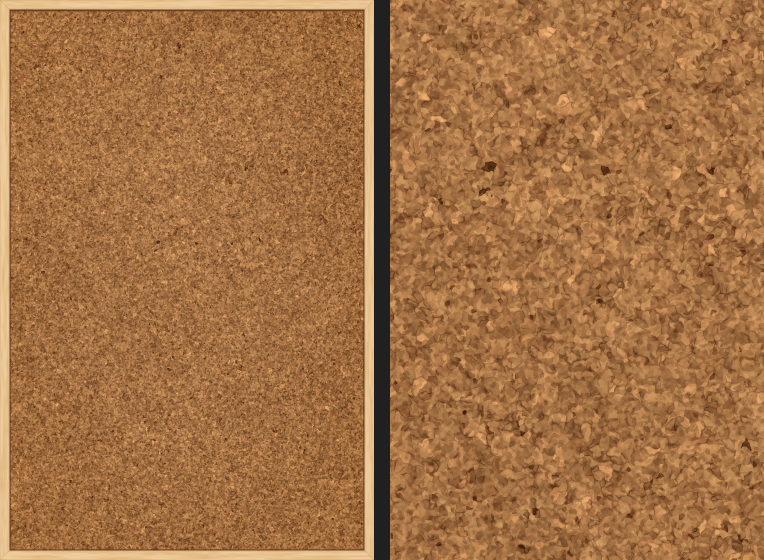
Left: the whole. Right: its middle third, enlarged.
Write a Shadertoy shader that draws this texture.

```glsl
// Cork board of fine pressed granules inside a thin pale wooden frame.

#define FRAME_WIDTH 0.0172
#define GRANULES 190.0
#define CRUMBS 390.0
#define GRANULE_CONTRAST 0.66
#define CRUMB_CONTRAST 0.78
#define CORK_CENTER vec3(0.652, 0.449, 0.270)
#define CORK_EDGE vec3(0.618, 0.411, 0.228)
#define CORK_TONE vec3(0.240, 0.210, 0.150)
#define WOOD_LIGHT vec3(0.935, 0.800, 0.610)
#define WOOD_DARK vec3(0.880, 0.715, 0.490)
#define SHADOW vec3(0.360, 0.205, 0.095)
#define SAMPLES 2

// Integer hash: three random values in 0..1 per lattice cell
vec3 hash3(vec2 cell, uint seed) {
    uvec3 v = uvec3(uvec2(ivec2(cell)), seed) * 1664525u + 1013904223u;
    v.x += v.y * v.z; v.y += v.z * v.x; v.z += v.x * v.y;
    v ^= v >> 16u;
    v.x += v.y * v.z; v.y += v.z * v.x; v.z += v.x * v.y;
    return vec3(v >> 8u) / 16777216.0;
}

float valueNoise(vec2 p, uint seed) {
    vec2 i = floor(p), f = fract(p);
    f = f * f * (3.0 - 2.0 * f);
    float low = mix(hash3(i, seed).x, hash3(i + vec2(1, 0), seed).x, f.x);
    float high = mix(hash3(i + vec2(0, 1), seed).x, hash3(i + vec2(1, 1), seed).x, f.x);
    return mix(low, high, f.y);
}

// Voronoi chips: x = random tone, y = second random, z = distance to the gap
vec3 chips(vec2 p, uint seed) {
    vec2 i = floor(p), f = fract(p);
    float nearest = 8.0, second = 8.0;
    vec2 tone = vec2(0.0);
    for (int y = -1; y <= 1; y++)
    for (int x = -1; x <= 1; x++) {
        vec2 offset = vec2(x, y);
        vec3 h = hash3(i + offset, seed);
        float d = length(offset + h.xy - f);
        if (d < nearest) {
            second = nearest;
            nearest = d;
            tone = vec2(h.z, fract(h.x * 37.0 + h.y * 91.0));
        } else second = min(second, d);
    }
    return vec3(tone, second - nearest);
}

vec3 cork(vec2 p, vec2 size) {
    // Bend the lattice so the chips become uneven and ragged
    vec2 bend = vec2(valueNoise(p * 150.0, 3u), valueNoise(p * 150.0, 4u)) - 0.5;
    vec2 fray = vec2(valueNoise(p * 480.0, 5u), valueNoise(p * 480.0, 6u)) - 0.5;
    vec3 granule = chips(p * GRANULES + bend * 0.9 + fray * 0.45, 11u);
    vec3 crumb = chips(p * CRUMBS + bend + fray * 0.5, 23u);

    float tone = GRANULE_CONTRAST * (granule.x - 0.5) + CRUMB_CONTRAST * (crumb.x - 0.5);
    tone += 0.40 * (valueNoise(p * 520.0, 9u) - 0.5);

    // Broken shadows in the gaps, pale flecks and small dark pits
    float broken = smoothstep(0.35, 0.8, valueNoise(p * 260.0, 10u));
    tone -= 0.62 * broken * (1.0 - smoothstep(0.0, 0.30, granule.z));
    tone += 0.42 * smoothstep(0.93, 0.98, granule.y) * smoothstep(0.0, 0.25, granule.z);
    tone -= 0.60 * smoothstep(0.945, 0.995, crumb.y);
    tone -= 0.90 * step(granule.y, 0.0015);
    tone += 0.17 * (valueNoise(p * 36.0, 7u) - 0.5) + 0.16 * (valueNoise(p * 7.0, 8u) - 0.5);

    // Warmer and darker towards the rim
    float rim = smoothstep(0.2, 0.7, length(p / size - 0.5));
    vec3 color = mix(CORK_CENTER, CORK_EDGE, rim) + CORK_TONE * (tone + 0.07);
    color.r += 0.025 * (granule.y - 0.5);
    return color;
}

vec3 wood(vec2 p, vec2 size, vec2 inset) {
    // Fibres run along each rail, with mitred corners
    bool upright = inset.x < inset.y;
    float across = min(inset.x, inset.y);
    float along = upright ? p.y : p.x;
    float farSide = upright ? step(size.x * 0.5, p.x) : step(size.y * 0.5, p.y);
    float rail = farSide + (upright ? 2.0 : 0.0);
    float fibre = 0.6 * valueNoise(vec2(along * 14.0, across * 300.0 + rail * 50.0), 31u)
                + 0.4 * valueNoise(vec2(along * 60.0, across * 700.0 + rail * 90.0), 32u);
    vec3 color = mix(WOOD_LIGHT, WOOD_DARK, smoothstep(0.2, 1.0, fibre));
    color *= 1.0 - 0.07 * smoothstep(0.75, 1.0, across / FRAME_WIDTH);
    color *= 1.0 - 0.05 * (1.0 - smoothstep(0.0, 0.0025, across));
    color *= 1.0 - 0.11 * (1.0 - smoothstep(0.0, 0.0014, abs(inset.x - inset.y)));
    return color;
}

vec3 board(vec2 p, vec2 size) {
    vec2 inset = min(p, size - p);
    float depth = min(inset.x, inset.y) - FRAME_WIDTH;
    if (depth < 0.0) return wood(p, size, inset);

    // Dark seam along the frame, deeper under the top rail
    float seam = 0.75 * (1.0 - smoothstep(0.0008, 0.0030, depth));
    float topDepth = size.y - p.y - FRAME_WIDTH;
    float topShade = 0.85 * (1.0 - smoothstep(0.0012, 0.0048, topDepth));
    return mix(cork(p, size), SHADOW, max(seam, topShade));
}

void mainImage(out vec4 fragColor, in vec2 fragCoord) {
    vec2 size = vec2(iResolution.x / iResolution.y, 1.0);
    vec3 sum = vec3(0.0);
    // Average a small grid of samples to smooth every edge
    for (int y = 0; y < SAMPLES; y++)
    for (int x = 0; x < SAMPLES; x++) {
        vec2 shift = (vec2(x, y) + 0.5) / float(SAMPLES) - 0.5;
        sum += board((fragCoord + shift) / iResolution.y, size);
    }
    fragColor = vec4(clamp(sum / float(SAMPLES * SAMPLES), 0.0, 1.0), 1.0);
}
```
